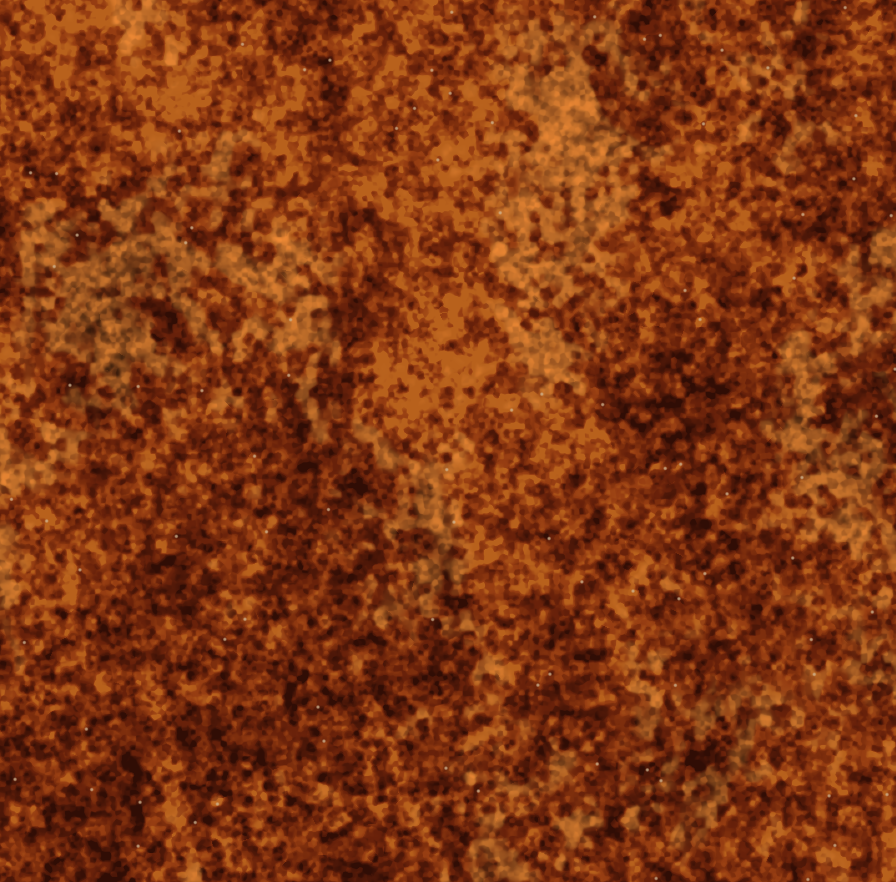
Write a WebGL 2 fragment shader that draws this texture.

```glsl
#version 300 es
precision highp float;

uniform vec2 u_resolution;
out vec4 outColor;

// Feature frequencies, in cells per canvas height
const vec2 PATCH_FREQ = vec2(4.6, 3.2);
const vec2 STREAK_FREQ = vec2(17.0, 7.0);
const vec2 MOTTLE_FREQ = vec2(34.0, 29.0);
const float GRAIN_FREQ = 80.0;
const float FINE_FREQ = 175.0;
const float PIT_FREQ = 62.0;
const float GLINT_FREQ = 42.0;

// Strength of each layer in the final tone
const float PATCH_GAIN = 0.42;
const float STREAK_GAIN = 0.28;
const float MOTTLE_GAIN = 0.30;
const float GRAIN_GAIN = 0.62;
const float FINE_GAIN = 0.46;
const float PIT_DEPTH = 1.3;
const float GLINT_CHANCE = 0.05;
const float GLINT_RADIUS = 0.0017;

// Rust tones from deep shade to bright ochre
const vec3 SOOT = vec3(0.19, 0.05, 0.02);
const vec3 UMBER = vec3(0.30, 0.09, 0.03);
const vec3 OXIDE = vec3(0.41, 0.13, 0.04);
const vec3 RUST = vec3(0.49, 0.18, 0.05);
const vec3 ORANGE = vec3(0.59, 0.24, 0.07);
const vec3 OCHRE = vec3(0.72, 0.38, 0.11);
const vec3 TAN = vec3(0.60, 0.35, 0.14);
const vec3 GLINT = vec3(0.82, 0.72, 0.58);

vec3 hash3(vec2 cell) {
    vec3 h = fract(cell.xyx * vec3(0.1031, 0.1030, 0.0973));
    h += dot(h, h.yxz + 33.33);
    return fract((h.xxy + h.yzz) * h.zyx);
}

// Soft cellular noise: random tones blended around jittered points, about -2..2
float cellTone(vec2 p) {
    vec2 base = floor(p), local = fract(p);
    float total = 0.0, weight = 0.0;
    for (int y = -1; y <= 1; y++) {
        for (int x = -1; x <= 1; x++) {
            vec2 offset = vec2(x, y);
            vec3 h = hash3(base + offset);
            vec2 d = offset + 0.15 + 0.7 * h.xy - local;
            float w = exp(-6.0 * dot(d, d));
            total += w * h.z;
            weight += w;
        }
    }
    return (total / weight - 0.5) * 5.0;
}

// Distance to the nearest jittered point (x) and its random value (y)
vec2 nearestCell(vec2 p) {
    vec2 base = floor(p), local = fract(p);
    vec2 nearest = vec2(9.0, 0.0);
    for (int y = -1; y <= 1; y++) {
        for (int x = -1; x <= 1; x++) {
            vec2 offset = vec2(x, y);
            vec3 h = hash3(base + offset);
            float d = length(offset + 0.1 + 0.8 * h.xy - local);
            if (d < nearest.x) nearest = vec2(d, h.z);
        }
    }
    return nearest;
}

vec3 rustRamp(float tone) {
    vec3 c = mix(SOOT, UMBER, smoothstep(-2.7, -1.75, tone));
    c = mix(c, OXIDE, smoothstep(-1.75, -0.9, tone));
    c = mix(c, RUST, smoothstep(-0.9, -0.2, tone));
    c = mix(c, ORANGE, smoothstep(-0.2, 0.5, tone));
    return mix(c, OCHRE, smoothstep(0.5, 1.6, tone));
}

void main() {
    vec2 p = gl_FragCoord.xy / u_resolution.y;
    float pixel = 1.0 / u_resolution.y;

    // Uneven stains, warped by layered sines
    vec2 warped = p + 0.018 * sin(p.yx * 19.0 + 2.0 * sin(p * 11.0))
                    + 0.005 * sin(p.yx * 71.0 + 3.0 * sin(p * 37.0));
    float patches = cellTone(warped * PATCH_FREQ + 11.0);
    float streaks = cellTone(warped * STREAK_FREQ + 37.0);
    float mottle = cellTone(warped * MOTTLE_FREQ + 71.0);

    // Crisp grain
    float grain = cellTone(p * GRAIN_FREQ + 5.0);
    float fine = cellTone(p * FINE_FREQ + 23.0);
    float lean = 0.35 * (0.5 - p.x) + 0.3 * (p.y - 0.5);
    float tone = lean + PATCH_GAIN * patches + STREAK_GAIN * streaks
               + MOTTLE_GAIN * mottle + GRAIN_GAIN * grain + FINE_GAIN * fine;

    // Dark pits gathered in the shaded stains
    vec2 pit = nearestCell(p * PIT_FREQ + 3.0);
    float pitted = smoothstep(0.1, 1.2, 0.6 * streaks - 0.5 * patches + 0.4 * mottle);
    tone -= PIT_DEPTH * pitted * step(0.55, pit.y) * (1.0 - smoothstep(0.15, 0.5, pit.x));

    // Pale dusty film over some of the stains
    float film = 0.6 * cellTone(warped * PATCH_FREQ * 1.2 + 53.0)
               + 0.4 * patches + 0.35 * mottle + 0.3 * grain + 0.2 * lean;
    vec3 color = rustRamp(tone);
    color = mix(color, TAN * (1.0 + 0.2 * (tone - 0.4)), 0.8 * smoothstep(0.35, 1.5, film));

    // Sparse mineral glints
    vec2 speck = nearestCell(p * GLINT_FREQ + 91.0);
    float edge = speck.x / GLINT_FREQ - GLINT_RADIUS;
    float glint = step(1.0 - GLINT_CHANCE, speck.y) * (1.0 - smoothstep(-pixel, pixel, edge));
    color = mix(color, GLINT, 0.75 * glint);

    outColor = vec4(clamp(color, 0.0, 1.0), 1.0);
}
```
